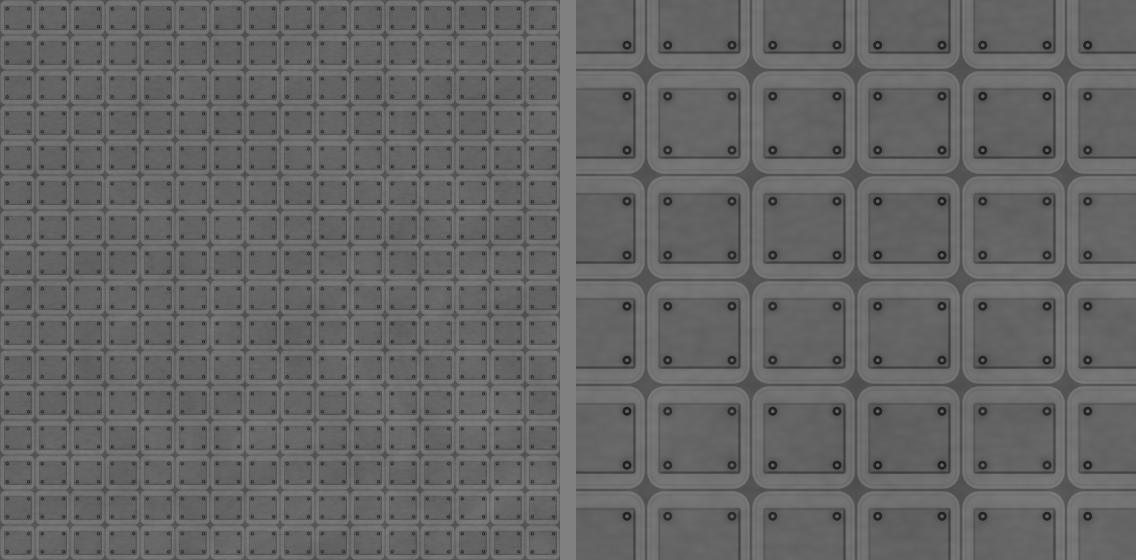
Left: the whole. Right: its middle third, enlarged.
Write a Shadertoy shader that draws this texture.

```glsl
// A 16 by 16 grid of grey steel tiles: rounded light frames, recessed plates
// with four rivets each, and dark diamond gaps where the corners meet.
// Distance functions give the shapes; warped sines and cellular noise the wear.

const float TILES = 16.0;
const vec3 GAP_COLOR = vec3(0.325);
const vec3 FRAME_COLOR = vec3(0.455);
const vec3 PLATE_COLOR = vec3(0.392);
const vec3 SEAM_COLOR = vec3(0.24);
const vec3 RIVET_RING = vec3(0.12);
const vec3 RIVET_CAP = vec3(0.44);

// All lengths below are fractions of one tile
const float FRAME_HALF = 0.488;
const float FRAME_ROUND = 0.16;
const vec2 PLATE_CENTER = vec2(0.508, 0.493);
const vec2 PLATE_HALF = vec2(0.382, 0.327);
const float SEAM_WIDTH = 0.011;
const vec2 RIVET_CENTER = vec2(0.513, 0.493);
const vec2 RIVET_OFFSET = vec2(0.306, 0.257);
const float RIVET_RADIUS = 0.042;
const float CAP_RADIUS = 0.017;

const float BLOTCH_AMOUNT = 0.022;
const float SPECK_AMOUNT = 0.035;
const float TILE_VARIATION = 0.010;

vec2 hash2(vec2 p) {
    vec3 q = fract(p.xyx * vec3(0.1031, 0.1030, 0.0973));
    q += dot(q, q.yzx + 33.33);
    return fract((q.xx + q.yz) * q.zy);
}

float roundedBox(vec2 p, vec2 halfSize, float radius) {
    vec2 d = abs(p) - halfSize + radius;
    return length(max(d, 0.0)) + min(max(d.x, d.y), 0.0) - radius;
}

// Coverage of the inside of a distance field, softened over one pixel
float fill(float d, float pixel) {
    return clamp(0.5 - d / pixel, 0.0, 1.0);
}

// Distance to the nearest scattered point
float cellular(vec2 p) {
    vec2 cell = floor(p);
    float nearest = 1.0;
    for (int y = -1; y <= 1; y++) {
        for (int x = -1; x <= 1; x++) {
            vec2 c = cell + vec2(x, y);
            nearest = min(nearest, length(c + hash2(c) - p));
        }
    }
    return nearest;
}

// Cloudy stains from rotated, warped sines, roughly -1 to 1
float blotches(vec2 p) {
    float sum = 0.0;
    float weight = 0.5;
    for (int i = 0; i < 5; i++) {
        p = mat2(0.8, 0.6, -0.6, 0.8) * p + 0.9 * sin(p.yx * 0.7 + 1.7);
        sum += weight * sin(p.x) * sin(p.y + 0.6);
        p *= 1.8;
        weight *= 0.68;
    }
    return sum;
}

// Surface brightness offset; stains gather toward the lower right
float wear(vec2 uv) {
    float worn = smoothstep(-0.8, 0.9, uv.x - uv.y);
    float stains = blotches(uv * 22.0) * mix(0.5, 1.3, worn);
    float specks = 0.45 - cellular(uv * vec2(110.0, 170.0));
    float scuffs = 0.45 - cellular(uv * vec2(45.0, 130.0) + 40.0);
    return BLOTCH_AMOUNT * stains + SPECK_AMOUNT * (0.6 * specks + 0.5 * scuffs)
         + 0.012 * (worn - 0.5);
}

void mainImage(out vec4 fragColor, in vec2 fragCoord) {
    vec2 uv = fragCoord / iResolution.xy;
    vec2 tile = floor(uv * TILES);
    vec2 p = fract(uv * TILES);
    float pixel = TILES / iResolution.y;
    vec2 variation = hash2(tile + 7.0);

    // Frame over the dark gap, with a faint inner rim
    float frame = roundedBox(p - 0.5, vec2(FRAME_HALF), FRAME_ROUND);
    vec3 color = mix(GAP_COLOR, FRAME_COLOR, fill(frame, pixel));
    color -= 0.025 * fill(abs(frame + 0.035) - 0.008, pixel);

    // Recessed plate with a soft contact shadow
    vec2 q = p - PLATE_CENTER;
    float plate = roundedBox(q, PLATE_HALF, 0.015);
    color *= 1.0 - 0.07 * exp(-max(plate, 0.0) * 35.0);
    vec3 plateColor = PLATE_COLOR + TILE_VARIATION * (variation.x - 0.5);
    color = mix(color, plateColor, fill(plate, pixel));

    // Seam, strongest along the right and bottom edges
    vec2 edge = q / PLATE_HALF;
    float shaded = smoothstep(-0.2, 0.2, max(edge.x, -edge.y) - max(-edge.x, edge.y));
    float seam = fill(abs(plate) - SEAM_WIDTH, pixel);
    color = mix(color, SEAM_COLOR, seam * mix(0.3, 0.85, shaded));

    color += wear(uv);

    // Four rivets by mirror symmetry: halo, dark ring, bright cap
    float rivet = length(abs(p - RIVET_CENTER) - RIVET_OFFSET);
    color *= 1.0 - 0.22 * exp(-pow(rivet / 0.06, 2.0));
    float ringStrength = mix(0.75, 0.95, variation.y);
    color = mix(color, RIVET_RING, ringStrength * fill(rivet - RIVET_RADIUS, pixel));
    color = mix(color, RIVET_CAP, 0.85 * fill(rivet - CAP_RADIUS, pixel));

    fragColor = vec4(clamp(color, 0.0, 1.0), 1.0);
}
```
